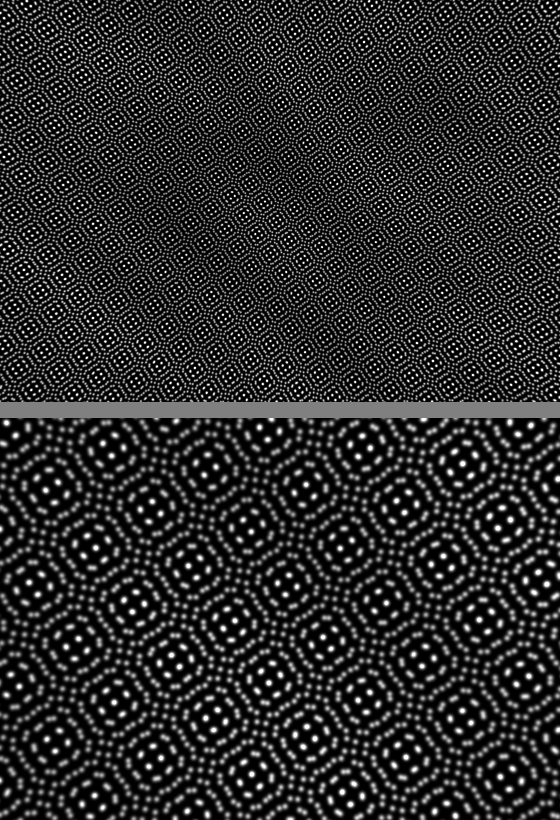
Top, the full canvas; bottom, a detail of the centre.
This pattern is drawn by a Shadertoy shader. Its source:

```glsl
mat2 rotation(float angle) {
    float c = cos(angle), s = sin(angle);
    return mat2(c, -s, s, c);
}

vec2 gradientAt(vec2 cell) {
    float h = fract(sin(dot(cell, vec2(127.1, 311.7))) * 4375.85);
    return vec2(cos(6.2832 * h), sin(6.2832 * h));
}

float gradientNoise(vec2 p) {
    vec2 i = floor(p), f = fract(p);
    vec2 u = f * f * f * (f * (f * 6.0 - 15.0) + 10.0);
    vec2 e = vec2(0.0, 1.0);
    float low = mix(dot(gradientAt(i), f),
                    dot(gradientAt(i + e.yx), f - e.yx), u.x);
    float high = mix(dot(gradientAt(i + e.xy), f - e.xy),
                     dot(gradientAt(i + e.yy), f - e.yy), u.x);
    return mix(low, high, u.y);
}

// Square grid of soft round dots, one per unit cell
float dotGrid(vec2 p) {
    vec2 d = fract(p) - 0.5;
    return 0.77 * exp(-dot(d, d) / (2.0 * 0.138 * 0.138));
}

void mainImage(out vec4 fragColor, in vec2 fragCoord) {
    vec2 p = (fragCoord - 0.5 * iResolution.xy) / iResolution.y;

    // Cells widen away from the centre
    vec2 q = p / (1.0 + 0.25 * length(p));
    q = (q - vec2(0.006, 0.028)) / 0.0115;

    // Two grids turned slightly apart interfere as rosettes
    float light = 0.0;
    for (int layer = 0; layer < 2; layer++) {
        float turn = 0.6 + 0.207 * (float(layer) - 0.5);
        light += dotGrid(rotation(turn) * q);
    }

    // Faint diagonal bands of uneven brightness
    vec2 band = vec2(dot(p, vec2(0.8, -0.6)) * 2.5, dot(p, vec2(0.6, 0.8)) * 7.0);
    light *= 0.94 + 0.27 * gradientNoise(band + 9.0) + 0.1 * length(p);

    fragColor = vec4(vec3(clamp(light - 0.01, 0.0, 1.0)), 1.0);
}
```
